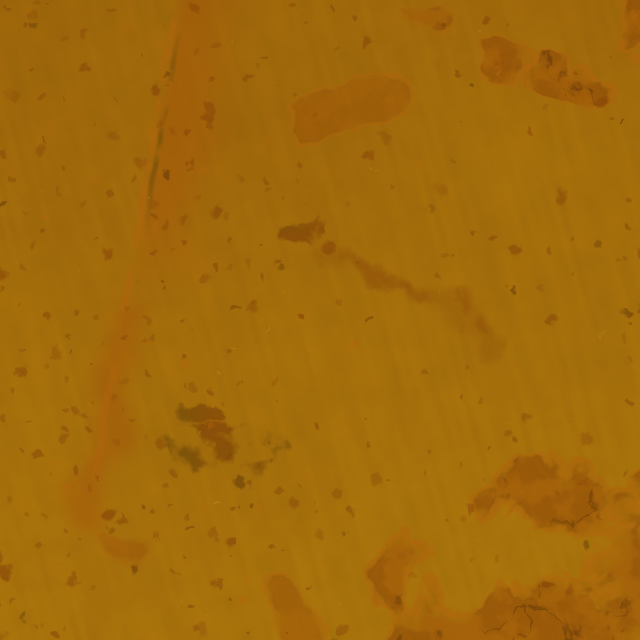
Write a three.js fragment shader that draws this texture.

```glsl
varying vec2 vUv;

const vec3 OCHRE_LIGHT = vec3(0.655, 0.447, 0.045);
const vec3 OCHRE_DEEP = vec3(0.600, 0.380, 0.038);
const vec3 ORANGE = vec3(0.640, 0.350, 0.035);
const vec3 RIM_ORANGE = vec3(0.700, 0.390, 0.050);
const vec3 RUST = vec3(0.530, 0.270, 0.030);
const vec3 DARK_RUST = vec3(0.360, 0.200, 0.030);
const vec3 OLIVE = vec3(0.420, 0.300, 0.035);
const vec3 PALE_GOLD = vec3(0.720, 0.520, 0.120);

float hash(vec2 p) {
  vec3 q = fract(p.xyx * 0.1031);
  q += dot(q, q.yzx + 33.33);
  return fract((q.x + q.y) * q.z);
}

float noise(vec2 p) {
  vec2 i = floor(p), f = fract(p);
  f = f * f * (3.0 - 2.0 * f);
  float low = mix(hash(i), hash(i + vec2(1.0, 0.0)), f.x);
  float high = mix(hash(i + vec2(0.0, 1.0)), hash(i + 1.0), f.x);
  return mix(low, high, f.y);
}

float fbm(vec2 p) {
  float sum = 0.0, amp = 0.52;
  for (int i = 0; i < 5; i++) {
    sum += amp * noise(p);
    p = mat2(1.6, 1.2, -1.2, 1.6) * p + 7.3;
    amp *= 0.5;
  }
  return sum;
}

vec2 warp(vec2 p, float scale, float amount) {
  return p + amount * (vec2(fbm(p * scale), fbm(p * scale + 31.7)) - 0.5);
}

float segment(vec2 p, vec2 a, vec2 b) {
  vec2 ab = b - a;
  return length(p - a - ab * clamp(dot(p - a, ab) / dot(ab, ab), 0.0, 1.0));
}

float stroke(vec2 p, vec2 a, vec2 b, float width) {
  return 1.0 - smoothstep(0.0, width, segment(p, a, b));
}

// Scattered irregular spots, at most one per cell
float specks(vec2 p, float cells, float share, float radius) {
  vec2 q = warp(p, 55.0, 0.024) * cells;
  vec2 cell = floor(q);
  float spot = 0.0;
  for (int y = -1; y <= 1; y++) {
    for (int x = -1; x <= 1; x++) {
      vec2 id = cell + vec2(float(x), float(y));
      vec2 centre = id + vec2(hash(id + 3.1), hash(id + 17.9));
      float size = radius * cells * mix(0.35, 1.0, hash(id + 41.3));
      float present = step(hash(id + 67.7), share);
      float body = 1.0 - smoothstep(size * 0.45, size, length(q - centre));
      spot = max(spot, present * body * mix(0.4, 1.0, hash(id + 83.0)));
    }
  }
  return spot;
}

// Stain with a raised rim; inside is the signed distance from its edge
vec3 stain(vec3 col, float inside, float fill, float rim, float grain) {
  float body = smoothstep(-0.006, 0.014, inside);
  col = mix(col, mix(ORANGE, RUST, grain), body * fill);
  float shade = 1.0 - smoothstep(0.0, 0.005, abs(inside - 0.006));
  float light = 1.0 - smoothstep(0.0, 0.004, abs(inside));
  col = mix(col, RUST, shade * rim * 0.6 * grain);
  return mix(col, RIM_ORANGE, light * rim * 0.6);
}

void main() {
  vec2 p = vUv;
  vec2 bent = warp(p, 9.0, 0.09);
  vec2 rough = warp(p, 28.0, 0.055);
  float cloud = fbm(p * 4.0 + 5.0);
  float mottle = fbm(p * 34.0);
  float grain = smoothstep(0.35, 0.65, mottle);

  // Ochre ground, deeper toward the top left
  float light = 0.92 - 0.62 * p.y + 0.18 * p.x + 0.5 * (cloud - 0.5);
  vec3 col = mix(OCHRE_DEEP, OCHRE_LIGHT, clamp(light, 0.0, 1.0));
  float brushed = noise(vec2(p.x * 90.0 + p.y * 25.0, p.y * 9.0));
  col *= 1.0 + 0.035 * (brushed - 0.5) + 0.05 * (mottle - 0.5);

  // Orange wedge beside a long slanting scratch
  float scratchX = 0.105 + 0.17 * p.y + 0.012 * (fbm(p * 14.0) - 0.5);
  float side = p.x - scratchX;
  float wedge = smoothstep(-0.01, 0.02, side) * smoothstep(0.5, 0.7, p.y);
  wedge *= 1.0 - smoothstep(0.03, 0.17, bent.x - scratchX);
  float trail = stroke(bent, vec2(0.19, 0.52), vec2(0.145, 0.2), 0.055);
  col = mix(col, ORANGE, 0.6 * wedge + 0.55 * trail * (1.0 - wedge));
  float worn = smoothstep(0.15, 0.3, p.y) * smoothstep(0.38, 0.58, fbm(p * 22.0));
  col = mix(col, RIM_ORANGE, 0.45 * (1.0 - smoothstep(0.002, 0.009, abs(side))) * worn);
  float groove = smoothstep(0.62, 0.75, p.y) * (1.0 - smoothstep(0.86, 0.97, p.y));
  col = mix(col, OLIVE, 0.6 * groove * grain * (1.0 - smoothstep(0.001, 0.007, abs(side - 0.012))));

  // Smears and dark clusters
  float smear = max(stroke(rough, vec2(0.51, 0.6), vec2(0.72, 0.52), 0.025), stroke(rough, vec2(0.72, 0.52), vec2(0.76, 0.46), 0.035));
  col = mix(col, RUST, 0.5 * smear * (0.4 + 0.6 * grain));
  float cluster = max(stroke(rough, vec2(0.28, 0.36), vec2(0.34, 0.355), 0.03), stroke(rough, vec2(0.28, 0.31), vec2(0.41, 0.3), 0.045));
  cluster = max(cluster, stroke(rough, vec2(0.44, 0.63), vec2(0.48, 0.63), 0.028));
  col = mix(col, mix(RUST, OLIVE, noise(p * 18.0)), 0.75 * smoothstep(0.1, 0.5, cluster) * grain);

  // Isolated stains
  col = stain(col, 0.045 - segment(bent, vec2(0.5, 0.82), vec2(0.59, 0.85)), 0.5, 0.75, grain * 0.4);
  col = stain(col, 0.024 - segment(bent, vec2(0.44, 0.09), vec2(0.48, 0.01)), 0.55, 0.7, grain * 0.4);
  col = stain(col, 0.022 - segment(bent, vec2(0.17, 0.15), vec2(0.22, 0.13)), 0.5, 0.4, grain * 0.4);
  col = stain(col, 0.018 - segment(rough, vec2(0.65, 0.98), vec2(0.69, 0.975)), 0.5, 0.4, grain);

  // Flaking crust at the lower right and upper right
  float slope = 0.33 - p.y - 0.68 * max(0.86 - p.x, 0.0) - 0.25 * max(p.x - 0.86, 0.0);
  float lower = smoothstep(-0.06, 0.05, slope) * smoothstep(0.48, 0.6, p.x);
  float upper = max(stroke(p, vec2(0.74, 0.91), vec2(0.95, 0.87), 0.08), stroke(p, vec2(0.96, 0.99), vec2(1.0, 0.93), 0.12));
  float flakes = fbm(bent * 9.0 + 2.0);
  float crust = (flakes - 0.47 - 0.5 * (1.0 - max(lower, min(1.0, upper * 1.5)))) / 9.0;
  col = stain(col, crust, 0.65, 0.8, grain * 0.7);
  float crack = 1.0 - smoothstep(0.0, 0.022, abs(fbm(bent * 11.0 + 9.0) - 0.5));
  col = mix(col, DARK_RUST, 0.5 * crack * grain * smoothstep(0.0, 0.01, crust));

  // Rust spots, denser on the left, and a few pale glints
  float crowd = mix(0.42, 0.16, smoothstep(0.25, 0.65, p.x));
  col = mix(col, RUST, 0.65 * specks(p, 17.0, crowd, 0.015));
  col = mix(col, RUST, 0.55 * specks(p + 4.0, 34.0, crowd * 0.7, 0.008));
  col = mix(col, DARK_RUST, 0.5 * specks(p + 9.0, 13.0, 0.14, 0.010));
  col = mix(col, RIM_ORANGE, 0.45 * specks(p + 14.0, 15.0, crowd * 0.6, 0.011));
  col = mix(col, PALE_GOLD, 0.6 * specks(p + 21.0, 16.0, 0.12, 0.004));

  gl_FragColor = vec4(col, 1.0);
}
```
